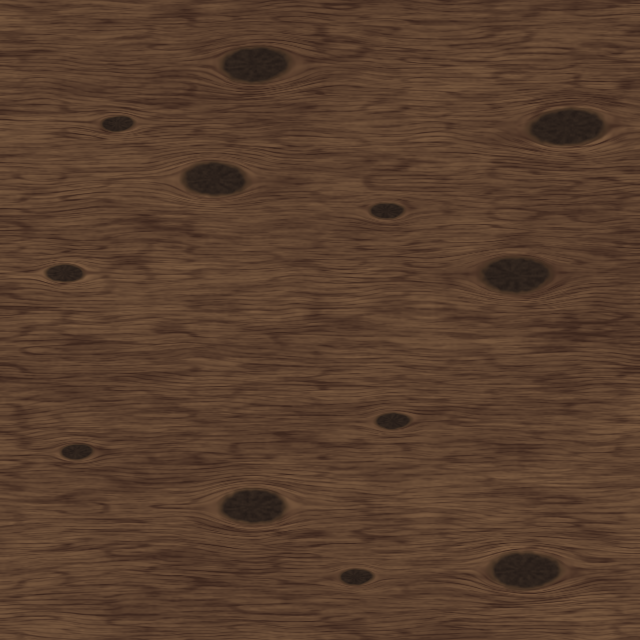
Write a WebGL 1 fragment shader that draws this texture.

```glsl
precision highp float;
// Dark brown plank with fine horizontal grain and scattered oval knots.
// Grain is thin noise contours, stretched fibres and cellular pores, drawn in
// a height coordinate that bends around each knot like a stream around a stone.

uniform vec2 u_resolution;

#define KNOT_COUNT 12
#define BIG_KNOT 0.053
#define SMALL_KNOT 0.026
#define KNOT_ASPECT 0.49
#define RING_DENSITY 150.0
#define FIBRE_SCALE vec2(18.0, 330.0)
#define PORE_SCALE vec2(22.0, 210.0)
#define GRAIN_DARK vec3(0.262, 0.174, 0.130)
#define GRAIN_LIGHT vec3(0.440, 0.324, 0.230)
#define KNOT_DARK vec3(0.145, 0.108, 0.090)
#define KNOT_LIGHT vec3(0.220, 0.168, 0.132)
#define KNOT_RIM vec3(0.265, 0.194, 0.135)

float hash(vec2 p) {
  vec3 q = fract(p.xyx * 0.1031);
  q += dot(q, q.yzx + 33.33);
  return fract((q.x + q.y) * q.z);
}

float noise(vec2 p) {
  vec2 cell = floor(p);
  vec2 f = fract(p);
  f = f * f * (3.0 - 2.0 * f);
  float low = mix(hash(cell), hash(cell + vec2(1.0, 0.0)), f.x);
  float high = mix(hash(cell + vec2(0.0, 1.0)), hash(cell + 1.0), f.x);
  return mix(low, high, f.y);
}

// Distance to the nearest scattered cell point.
float cellular(vec2 p) {
  vec2 cell = floor(p);
  float nearest = 4.0;
  for (int y = -1; y <= 1; y++) {
    for (int x = -1; x <= 1; x++) {
      vec2 c = cell + vec2(float(x), float(y));
      vec2 d = c + vec2(hash(c), hash(c + 57.0)) - p;
      nearest = min(nearest, dot(d, d));
    }
  }
  return sqrt(nearest);
}

// Thin wandering lines where a noise field crosses its middle value.
float contour(vec2 p) {
  return 1.0 - smoothstep(0.02, 0.20, abs(noise(p) - 0.5));
}

// Offset from knot i in units of its half axes; z holds its half width.
vec3 knotSpace(vec2 p, float i) {
  vec2 jitter = vec2(hash(vec2(i, 3.0)), hash(vec2(i, 8.0))) - 0.5;
  vec2 center = fract(i * vec2(0.7549, 0.5698) + vec2(0.08, 0.96)) + 0.12 * jitter;
  float size = mix(SMALL_KNOT, BIG_KNOT, mod(i, 2.0)) * (0.92 + 0.16 * hash(vec2(i, 5.0)));
  vec2 d = p - center;
  d.y -= 0.12 * jitter.x * d.x * exp(-dot(d, d) / (size * size));
  return vec3(d / (size * vec2(1.0, KNOT_ASPECT)), size);
}

// Brightness of the wood, 0 to 1, at bent grain coordinates g.
float grainTone(vec2 g) {
  g.y += 0.012 * noise(g * vec2(4.0, 9.0)) + 0.007 * noise(g * vec2(13.0, 34.0));
  float figure = noise(g * vec2(6.0, 24.0) + 11.0);
  float phase = g.y * RING_DENSITY + 2.6 * figure + 0.6 * noise(g * vec2(30.0, 60.0));
  float rings = pow(0.5 + 0.5 * sin(6.2832 * phase), 3.0) - 0.31;
  float ringFade = 0.08 + 0.30 * noise(g * vec2(9.0, 26.0) + 41.0);
  float lines = contour(g * vec2(15.0, 125.0) + 7.0);
  float lineFade = 0.12 + 0.42 * noise(g * vec2(14.0, 45.0) + 63.0);
  float fibres = noise(g * FIBRE_SCALE) + 0.6 * noise(g * FIBRE_SCALE * vec2(2.5, 0.6) + 31.0);
  float pores = 1.0 - smoothstep(0.08, 0.30, cellular(g * PORE_SCALE));
  float patches = noise(g * vec2(3.0, 9.0) + 5.0) + 0.8 * noise(g * vec2(9.0, 38.0) + 23.0);
  float speckle = noise(g * vec2(170.0, 400.0));
  return 0.635 - ringFade * rings - lineFade * lines + 0.40 * (fibres - 0.8)
    + 0.33 * (patches - 0.9) + 0.14 * (speckle - 0.5) - 0.20 * pores;
}

void main() {
  vec2 p = gl_FragCoord.xy / u_resolution.y;
  vec2 grain = p;
  vec2 knotPos = vec2(9.0);
  float knotRadius = 9.0;
  float knotSize = BIG_KNOT;

  // Bend the grain around every knot and keep the nearest one.
  for (int i = 1; i <= KNOT_COUNT; i++) {
    vec3 k = knotSpace(p, float(i));
    float r = length(k.xy);
    grain.y -= k.y * k.z * KNOT_ASPECT * exp(-0.55 * max(r * r - 1.0, 0.0));
    if (r < knotRadius) {
      knotRadius = r;
      knotPos = k.xy;
      knotSize = k.z;
    }
  }

  float tone = grainTone(grain);
  vec3 color = mix(GRAIN_DARK, GRAIN_LIGHT, clamp(tone, -0.15, 1.1));

  // Uneven outline, faint collar and dull rim around the knot.
  float angle = atan(knotPos.y, knotPos.x);
  float r = knotRadius * (1.0 + 0.04 * sin(2.0 * angle + knotSize * 400.0)
    + 0.025 * sin(3.0 * angle + knotSize * 900.0));
  r += 0.10 * (noise(p * 130.0) - 0.5);
  float collar = exp(-30.0 * (r - 1.32) * (r - 1.32));
  color *= 1.0 + 0.04 * collar;
  color = mix(color, KNOT_RIM, 0.75 * (1.0 - smoothstep(1.0, 1.24, r)));

  // Dark heart with faint radial checks and rough fibres.
  float checks = sin(11.0 * angle + 5.0 * noise(knotPos * 3.0 + 20.0));
  float rough = noise(p * vec2(150.0, 260.0)) + 0.5 * noise(p * 380.0);
  float heartTone = 0.5 * rough + 0.15 * checks * smoothstep(0.1, 0.5, r);
  vec3 heart = mix(KNOT_DARK, KNOT_LIGHT, clamp(heartTone, 0.0, 1.0));
  color = mix(color, heart, 1.0 - smoothstep(0.88, 1.08, r));

  gl_FragColor = vec4(color, 1.0);
}
```
